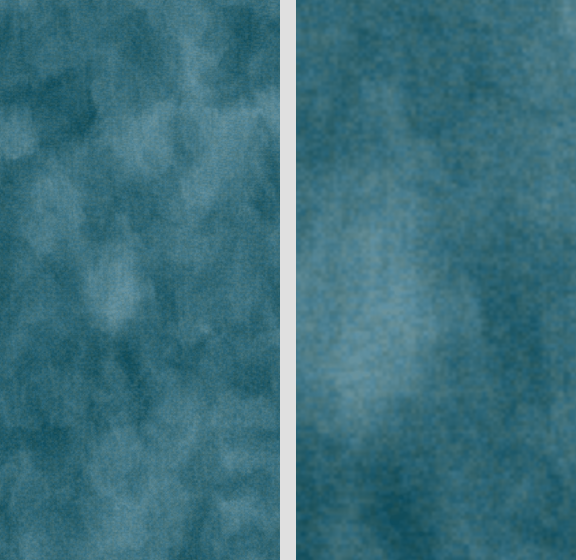
Left: the whole. Right: its middle third, enlarged.
Give the GLSL for this texture, as a Shadertoy shader.

```glsl
// Mottled teal suede: soft cloudy blotches, a few pale scuffs and fine woven grain.
#define DEEP_TEAL vec3(0.130, 0.350, 0.400)
#define PALE_TEAL vec3(0.320, 0.508, 0.560)
#define CLOUD_SCALE vec2(4.2, 3.2)
#define CLOUD_GAIN 2.65
#define OCTAVE_FALLOFF 0.6
#define GRAIN_CELLS 205.0
#define GRAIN_LIGHT 0.135
#define GRAIN_TINT 0.055
#define WEAVE_LIGHT 0.045
#define SCUFF_COUNT 14
#define SCUFF_LIGHT 0.30
#define SEED 7.3

float hash(vec2 p) {
    return fract(sin(dot(p, vec2(127.1, 311.7)) + SEED) * 43758.5453);
}

float valueNoise(vec2 p) {
    vec2 cell = floor(p), f = fract(p);
    f = f * f * f * (f * (f * 6.0 - 15.0) + 10.0);
    float low = mix(hash(cell), hash(cell + vec2(1.0, 0.0)), f.x);
    float high = mix(hash(cell + vec2(0.0, 1.0)), hash(cell + vec2(1.0, 1.0)), f.x);
    return mix(low, high, f.y);
}

// Layered noise, each octave turned to hide the lattice
float clouds(vec2 p) {
    const mat2 turn = mat2(0.8, 0.6, -0.6, 0.8);
    float sum = 0.0, weight = 1.0, total = 0.0;
    for (int i = 0; i < 5; i++) {
        sum += weight * valueNoise(p);
        total += weight;
        p = turn * p * 2.03 + 17.4;
        weight *= OCTAVE_FALLOFF;
    }
    return sum / total;
}

// Short, blurred diagonal strokes at random places
float scuffs(vec2 p) {
    float sum = 0.0;
    for (int i = 0; i < SCUFF_COUNT; i++) {
        float id = float(i);
        vec2 centre = vec2(hash(vec2(id, 1.5)), 2.0 * hash(vec2(id, 4.5)));
        float angle = mix(0.6, 2.5, hash(vec2(id, 8.5)));
        vec2 along = vec2(cos(angle), sin(angle));
        vec2 d = p - centre;
        d = vec2(dot(d, along), dot(d, vec2(-along.y, along.x)));
        d.y += 0.02 * (valueNoise(p * 30.0) - 0.5);
        float reach = mix(0.02, 0.06, hash(vec2(id, 12.5)));
        d /= vec2(reach, 0.012);
        sum += exp(-dot(d, d)) * mix(0.3, 1.0, hash(vec2(id, 15.5)));
    }
    return sum;
}

void mainImage(out vec4 fragColor, in vec2 fragCoord) {
    vec2 p = fragCoord / iResolution.x;

    // Warped blotches, slightly taller than wide
    vec2 q = p * CLOUD_SCALE;
    vec2 bend = vec2(clouds(q + 31.7), clouds(q + 68.2)) - 0.5;
    float tone = 0.52 + CLOUD_GAIN * (clouds(q + bend + 5.1) - 0.5);
    tone += SCUFF_LIGHT * scuffs(p);

    // Fine speckle and faint crossing threads
    vec2 g = p * GRAIN_CELLS;
    float speckle = valueNoise(g) + valueNoise(g * 0.61 + 40.0) - 1.0;
    float threads = valueNoise(g * vec2(0.9, 0.12) + 9.0)
                  + valueNoise(g * vec2(0.12, 0.9) + 77.0) - 1.0;
    tone += 2.0 * (GRAIN_LIGHT * speckle + WEAVE_LIGHT * threads);

    // Slight warm and cool flecks
    float fleck = valueNoise(g * 0.7 + 120.0) - 0.5;
    vec3 color = mix(DEEP_TEAL, PALE_TEAL, clamp(tone, -0.3, 1.4));
    color += GRAIN_TINT * fleck * vec3(1.0, 0.1, -0.8);

    fragColor = vec4(color, 1.0);
}
```
